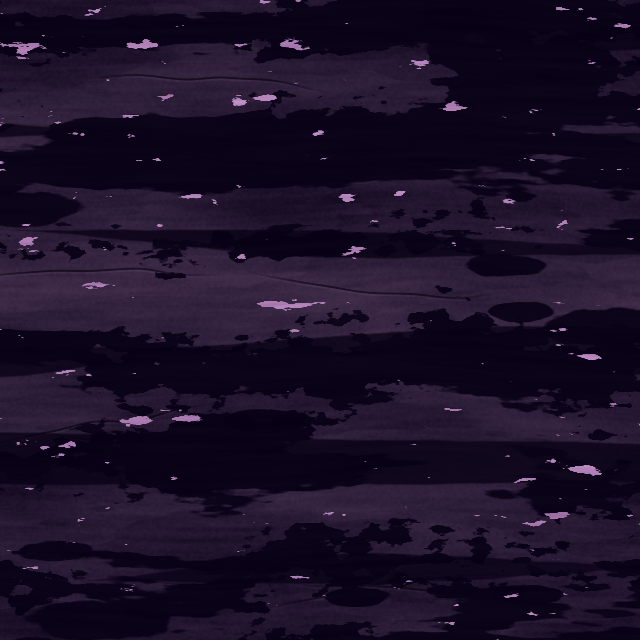
A Shadertoy shader for this texture:

```glsl
// Dark violet painted surface: layered horizontal brush strokes, ragged ink and small pink flecks.

float hash(vec2 p) {
    vec3 q = fract(p.xyx * vec3(0.1031, 0.1030, 0.0973));
    q += dot(q, q.yzx + 33.33);
    return fract((q.x + q.y) * q.z);
}

float noise(vec2 p) {
    vec2 i = floor(p), f = fract(p);
    f = f * f * (3.0 - 2.0 * f);
    return mix(mix(hash(i), hash(i + vec2(1, 0)), f.x),
               mix(hash(i + vec2(0, 1)), hash(i + vec2(1, 1)), f.x), f.y);
}

float fbm(vec2 p) {
    float sum = 0.0, amp = 0.52;
    for (int i = 0; i < 5; i++) {
        sum += amp * noise(p);
        p = mat2(1.6, 1.2, -1.2, 1.6) * p + 17.3;
        amp *= 0.5;
    }
    return sum;
}

// Worn paint: broad washes, hard-edged patches, bristle streaks and grain
vec3 paint(vec2 uv) {
    float wash = fbm(uv * vec2(2.5, 9.0) + 3.0);
    float patches = smoothstep(0.49, 0.51, fbm(uv * vec2(3.0, 12.0) + 31.0));
    float streaks = fbm(uv * vec2(9.0, 120.0));
    float grain = noise(uv * 260.0);
    float glow = exp(-pow((uv.y - 0.54) / 0.09, 2.0));
    float tone = 0.4 + 1.1 * (wash - 0.5) + 0.13 * (patches - 0.5) + 0.35 * (streaks - 0.5)
               + 0.14 * (grain - 0.5) + 0.2 * glow - 0.22 * smoothstep(0.6, 1.0, uv.y);
    return mix(vec3(0.08, 0.04, 0.13), vec3(0.27, 0.19, 0.31), clamp(tone, 0.0, 1.1));
}

// Thin bent scratches: x is the dark groove, y its lit lower lip
vec2 creases(vec2 uv) {
    vec2 lines = vec2(0);
    for (int i = 0; i < 12; i++) {
        float id = float(i);
        float x = uv.x - hash(vec2(id, 3.0));
        float bend = (hash(vec2(id, 5.0)) - 0.5) * 0.7;
        float slope = (hash(vec2(id, 7.0)) - 0.5) * 0.35;
        float d = uv.y - hash(vec2(id, 9.0)) - slope * x - bend * x * x
                - 0.012 * (noise(vec2(uv.x * 14.0, id)) - 0.5);
        float reach = smoothstep(0.22, 0.08, abs(x));
        lines = max(lines, reach * smoothstep(0.0025, 0.0005, abs(vec2(d, d + 0.003))));
    }
    return lines;
}

// Long tapering strokes with clean edges
float strokes(vec2 uv) {
    float mask = 0.0;
    for (int i = 0; i < 6; i++) {
        float id = float(i);
        float slope = (hash(vec2(id, 21.0)) - 0.5) * 0.06;
        float mid = 0.11 + 0.17 * id + slope * (uv.x - 0.5)
                  + 0.02 * (noise(vec2(uv.x * 2.0, id * 5.0)) - 0.5);
        float halfWidth = 0.055 * noise(vec2(uv.x * 1.8 + id * 7.7, id)) - 0.004
                        + 0.004 * (fbm(vec2(uv.x * 18.0, id * 3.0)) - 0.5);
        mask = max(mask, smoothstep(-0.002, 0.002, halfWidth - abs(uv.y - mid)));
    }
    return mask;
}

// Flattened dabs of solid ink
float dabs(vec2 uv) {
    float mask = 0.0;
    for (int i = 0; i < 11; i++) {
        float id = float(i);
        vec2 q = uv - vec2(hash(vec2(id, 41.0)), hash(vec2(id, 43.0)));
        q /= vec2(0.05, 0.014) + vec2(0.06, 0.015) * hash(vec2(id, 47.0));
        float d = length(q) - 1.0 + 0.7 * (fbm(uv * vec2(16.0, 34.0) + id) - 0.5);
        mask = max(mask, smoothstep(0.06, -0.06, d));
    }
    return mask;
}

// Dry-brush ink, smooth in places and crumbled in others
float raggedInk(vec2 uv) {
    float broad = fbm(uv * vec2(3.6, 19.0) + 20.0) - 0.5;
    float crumbs = fbm(uv * vec2(32.0, 62.0) + 8.0) - 0.5;
    float roughness = mix(0.07, 0.7, smoothstep(0.4, 0.7, noise(uv * vec2(4.0, 8.0) + 9.0)));
    float rows = 0.11 * cos(6.2832 * (uv.y - 0.11) / 0.17);
    float drift = 0.16 * (noise(uv * vec2(3.0, 4.0) + 60.0) - 0.5);
    float clearing = 0.17 * exp(-pow((uv.y - 0.54) / 0.07, 2.0));
    return smoothstep(-0.018, 0.018, broad + roughness * crumbs + rows + drift - clearing - 0.01);
}

// Pink chips gathered in small flat clusters
float flecks(vec2 uv) {
    float cluster = 0.0;
    for (int i = 0; i < 15; i++) {
        float id = float(i);
        vec2 q = uv - vec2(hash(vec2(id, 71.0)), hash(vec2(id, 73.0)));
        q /= vec2(0.025 + 0.06 * hash(vec2(id, 79.0)), 0.011);
        cluster = max(cluster, exp(-dot(q, q)));
    }
    return smoothstep(0.0, 0.035, fbm(uv * vec2(24.0, 72.0) + 50.0) + 0.25 * cluster - 0.8);
}

void mainImage(out vec4 fragColor, in vec2 fragCoord) {
    vec2 uv = fragCoord / iResolution.xy;
    vec2 bent = uv + vec2(0.0, 0.03 * (noise(uv * vec2(3.0, 2.0)) - 0.5));
    float bristles = fbm(bent * vec2(7.0, 110.0) + 90.0) - 0.5;

    vec3 color = paint(bent);
    vec2 crease = creases(uv);
    color *= 1.0 - 0.55 * crease.x + 0.22 * crease.y;

    // Layer the inks from translucent to solid
    vec3 ink = vec3(0.036, 0.008, 0.088) + 0.025 * bristles;
    color = mix(color, ink, 0.8 * strokes(uv));
    color = mix(color, ink, 0.95 * raggedInk(bent));
    color = mix(color, ink, 0.95 * dabs(uv));

    color = mix(color, vec3(0.68, 0.5, 0.71) + 0.2 * bristles, flecks(uv));
    fragColor = vec4(color, 1.0);
}
```
